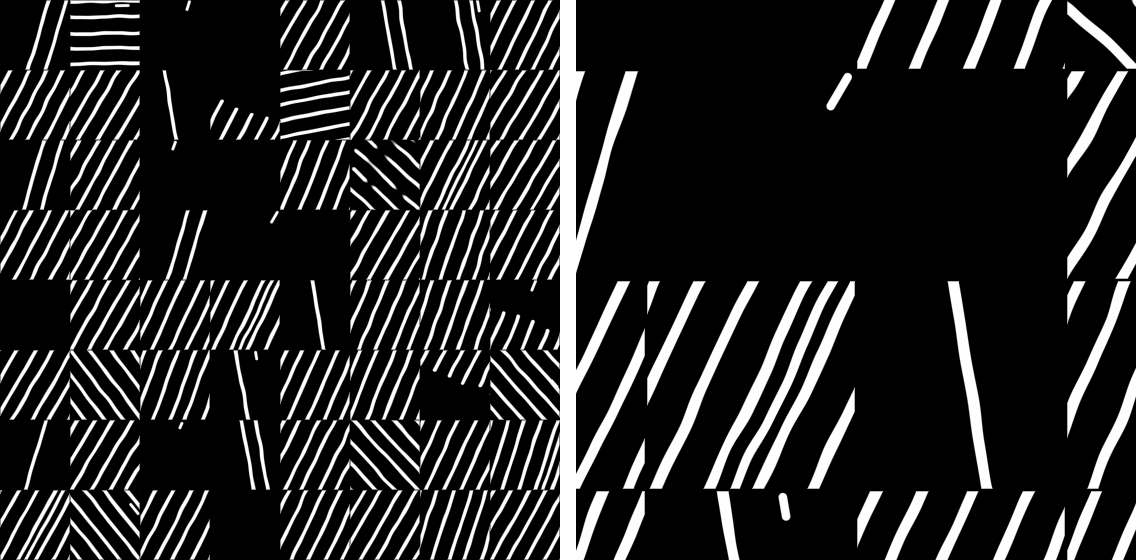
Left, the full canvas; right, a detail of the centre.
Reproduce this pattern procedurally as a WebGL 2 fragment shader.

```glsl
#version 300 es
precision highp float;
// Eight by eight tiles of hand-drawn slanted white strokes on black, some cut short, turned or bare.

#define GRID 8.0
#define SPACING 0.224
#define LINE_WIDTH 0.051
#define WOBBLE 0.022
#define JITTER 0.16
#define TILE_GAP 0.006
#define PLAIN_SHARE 0.58
#define BARE_SHARE 0.15
#define CUT_SHARE 0.10
#define SPARSE_SHARE 0.07
#define TWIN_CHANCE 0.16
#define SPECK_CHANCE 0.4

uniform vec2 u_resolution;
out vec4 fragColor;

const vec3 GROUND = vec3(0.0);
const vec3 INK = vec3(0.995);

float hash(vec2 p) {
    return fract(sin(dot(p, vec2(127.1, 311.7))) * 43758.5453);
}

float noise(vec2 p) {
    vec2 i = floor(p), f = fract(p);
    f = f * f * (3.0 - 2.0 * f);
    float low = mix(hash(i), hash(i + vec2(1.0, 0.0)), f.x);
    float high = mix(hash(i + vec2(0.0, 1.0)), hash(i + vec2(1.0, 1.0)), f.x);
    return mix(low, high, f.y);
}

// Intersection of two shapes with a rounded corner, used for blunt stroke ends.
float roundedMax(float a, float b, float r) {
    vec2 corner = vec2(a, b) + r;
    return min(max(corner.x, corner.y), 0.0) + length(max(corner, 0.0)) - r;
}

// Signed distance to the strokes of one tile; q runs from -0.5 to 0.5.
float tileStrokes(vec2 q, vec2 tile) {
    vec2 seed = tile * 3.7 + 5.3;
    float kind = hash(seed);
    float pick = hash(seed + 11.1);
    float turn = hash(seed + 23.7);
    float phase = hash(seed + 37.9);

    float bareFrom = PLAIN_SHARE;
    float cutFrom = bareFrom + BARE_SHARE;
    float sparseFrom = cutFrom + CUT_SHARE;
    float turnedFrom = sparseFrom + SPARSE_SHARE;
    bool plain = kind < bareFrom;
    bool bare = !plain && kind < cutFrom;
    bool cut = kind >= cutFrom && kind < sparseFrom;
    bool sparse = kind >= sparseFrom && kind < turnedFrom;
    bool turned = kind >= turnedFrom;

    // Stroke direction: steep slant by default, other slopes in turned tiles.
    float angle = mix(1.04, 1.27, turn * turn);
    if (sparse) angle = mix(1.28, 1.74, step(0.3, turn));
    if (turned) angle = mix(2.2, 3.75, turn * turn);
    vec2 along = vec2(cos(angle), sin(angle));
    vec2 across = vec2(along.y, -along.x);
    float u = dot(q, along);
    float t = dot(q, across);
    t += WOBBLE * (noise(vec2(u * 5.0, t * 4.0) + seed * 4.0) - 0.5);

    // Nearest stroke, each shifted a little from even spacing.
    float index = floor(t / SPACING + phase);
    float lineRand = hash(seed + index * 1.73 + 51.0);
    float centre = (index + 0.5 - phase + (lineRand - 0.5) * JITTER) * SPACING;
    float halfWidth = 0.5 * LINE_WIDTH * (0.9 + 0.2 * noise(vec2(u * 7.0, index) + seed));
    float d = abs(t - centre) - halfWidth;

    // Extra stroke squeezed between two others.
    if (plain && pick < TWIN_CHANCE) {
        float slot = floor(turn * 3.0) - 1.0;
        d = min(d, abs(t - (slot + 1.0 - phase) * SPACING) - halfWidth * 0.85);
    }

    // Strokes that stop part way, with uneven ends.
    if (cut) {
        float side = pick < 0.5 ? -1.0 : 1.0;
        float end = side * (q.y + 0.35 * q.x) + 0.04 + 0.14 * (lineRand - 0.5);
        d = roundedMax(d, end, halfWidth);
    }
    if (sparse && (index < 0.0 || index > floor(pick * 2.0))) d = 1.0;

    // Gaps along some of the turned strokes.
    if (turned && pick < 0.5) {
        float wear = noise(vec2(u * 5.0 + pick * 20.0, index * 7.0 + seed.y));
        d = roundedMax(d, (0.4 - wear) * 0.16, halfWidth);
    }
    if (bare) d = 1.0;

    // Stray speck near a tile edge.
    if (!plain && hash(seed + 67.3) < SPECK_CHANCE) {
        vec2 spot = vec2(0.42, 0.8 * hash(seed + 71.9) - 0.4);
        vec2 r = q - (turn < 0.5 ? spot : spot.yx);
        float reach = 0.02 + 0.07 * pick;
        float s = clamp(dot(r, along), -reach, reach);
        d = min(d, length(r - along * s) - 0.4 * LINE_WIDTH);
    }
    return d;
}

void main() {
    vec2 p = gl_FragCoord.xy / u_resolution * GRID;
    vec2 tile = floor(p);
    vec2 q = fract(p) - 0.5;

    // Hairline of ground between tiles.
    float border = max(abs(q.x), abs(q.y)) - 0.5 + TILE_GAP;
    float d = max(tileStrokes(q, tile), border);

    float soft = 0.8 * GRID / min(u_resolution.x, u_resolution.y);
    float ink = 1.0 - smoothstep(-soft, soft, d);
    fragColor = vec4(mix(GROUND, INK, ink), 1.0);
}
```
